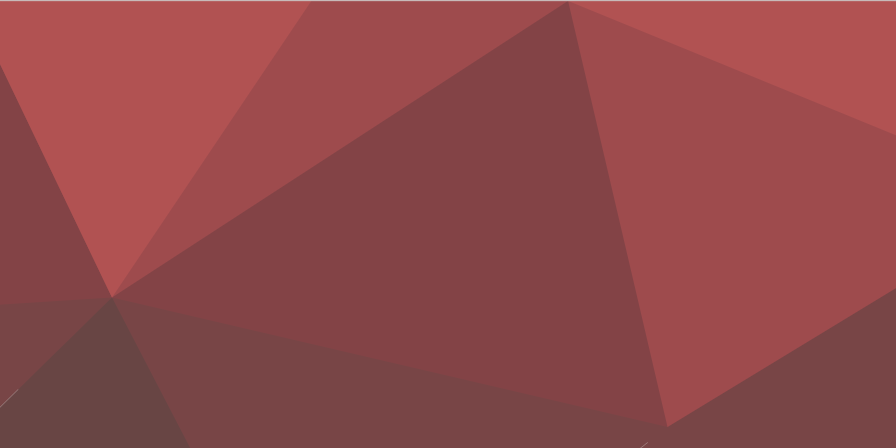
Write a Shadertoy shader that draws this background.

```glsl
const vec3 CORAL = vec3(0.694, 0.322, 0.322);
const vec3 ROSE  = vec3(0.620, 0.294, 0.302);
const vec3 WINE  = vec3(0.514, 0.263, 0.275);
const vec3 BROWN = vec3(0.471, 0.271, 0.275);
const vec3 UMBER = vec3(0.408, 0.271, 0.267);
const vec3 PALE  = vec3(0.780, 0.730, 0.725);

// Facet corners on a canvas 2 wide and 1 high
const vec2 HUB        = vec2(0.250, 0.336);
const vec2 CROWN      = vec2(1.268, 0.998);
const vec2 VALLEY     = vec2(1.490, 0.047);
const vec2 TOP_LEFT   = vec2(0.695, 0.998);
const vec2 LEFT_HIGH  = vec2(0.000, 0.857);
const vec2 LEFT_MID   = vec2(0.000, 0.320);
const vec2 LEFT_LOW   = vec2(0.000, 0.091);
const vec2 BASE       = vec2(0.4245, 0.000);
const vec2 RIGHT_HIGH = vec2(2.000, 0.698);
const vec2 RIGHT_LOW  = vec2(2.000, 0.357);
const vec2 VALLEY_FOOT = vec2(1.430, 0.000);

const float RIM_Y = 0.9974;
const float SEAM_HALF_WIDTH = 0.0007;
const float SEAM_OPACITY = 0.5;

// Signed distance to the line a-b, positive on its left
float side(vec2 p, vec2 a, vec2 b) {
    vec2 along = normalize(b - a);
    return dot(p - a, vec2(-along.y, along.x));
}

// Positive between the rays a-b and a-c, counterclockwise, under 180 degrees
float wedge(vec2 p, vec2 a, vec2 b, vec2 c) {
    return min(side(p, a, b), side(p, c, a));
}

float segment(vec2 p, vec2 a, vec2 b) {
    vec2 ab = b - a;
    return length(p - a - ab * clamp(dot(p - a, ab) / dot(ab, ab), 0.0, 1.0));
}

float coverage(float d) {
    return clamp(d * iResolution.y + 0.5, 0.0, 1.0);
}

void mainImage(out vec4 fragColor, in vec2 fragCoord) {
    vec2 p = fragCoord / iResolution.xy * vec2(2.0, 1.0);

    // Lower facets
    vec3 color = mix(BROWN, UMBER, coverage(wedge(p, HUB, LEFT_LOW, BASE)));

    // Upper body, above the bent lower ridge
    float rightRidge = side(p, VALLEY, RIGHT_LOW);
    float body = min(max(side(p, LEFT_MID, HUB), side(p, HUB, VALLEY)), rightRidge);
    color = mix(color, WINE, coverage(body));

    // Lit facets
    color = mix(color, ROSE, coverage(wedge(p, HUB, CROWN, LEFT_HIGH)));
    color = mix(color, CORAL, coverage(wedge(p, HUB, TOP_LEFT, LEFT_HIGH)));
    color = mix(color, ROSE, coverage(wedge(p, VALLEY, RIGHT_LOW, CROWN)));
    color = mix(color, CORAL, coverage(side(p, CROWN, RIGHT_HIGH)));

    // Short pale seams and the top rim
    float seam = min(segment(p, LEFT_LOW, mix(LEFT_LOW, HUB, 0.16)),
                     segment(p, VALLEY_FOOT, mix(VALLEY_FOOT, VALLEY, 0.25)));
    float seamCover = clamp((SEAM_HALF_WIDTH - seam) * iResolution.y + 0.5, 0.0, 1.0);
    color = mix(color, PALE, SEAM_OPACITY * seamCover);
    color = mix(color, PALE, coverage(p.y - RIM_Y));

    fragColor = vec4(color, 1.0);
}
```
